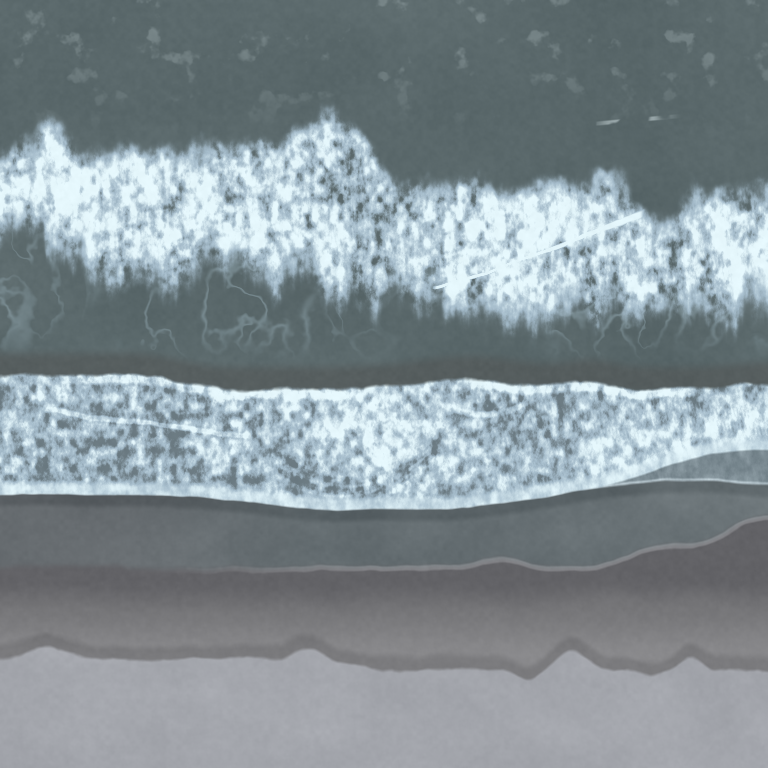
Reproduce this texture procedurally as a three.js fragment shader.

```glsl
// Aerial view of a shore: dark sea, two bands of breaking foam, wet and dry sand.
varying vec2 vUv;

float hash(vec2 p) {
  return fract(sin(dot(p, vec2(127.1, 311.7))) * 43758.5453);
}

float noise(vec2 p) {
  vec2 i = floor(p), f = fract(p);
  f = f * f * (3.0 - 2.0 * f);
  return mix(mix(hash(i), hash(i + vec2(1, 0)), f.x),
             mix(hash(i + vec2(0, 1)), hash(i + vec2(1, 1)), f.x), f.y);
}

float fbm(vec2 p) {
  float sum = 0.0, amp = 0.5;
  for (int i = 0; i < 4; i++) {
    sum += amp * noise(p);
    p = mat2(1.6, 1.2, -1.2, 1.6) * p + 7.3;
    amp *= 0.5;
  }
  return sum / 0.9375;
}

// Noise centred on zero
float wobble(vec2 p) { return fbm(p) - 0.5; }

float bump(float x, float center, float width, float height) {
  float t = (x - center) / width;
  return height * exp(-t * t);
}

float stroke(float d, float width) { return 1.0 - smoothstep(width * 0.3, width, abs(d)); }

float below(float y, float edge, float soft) { return 1.0 - smoothstep(edge - soft, edge + soft, y); }

float span(float x, float a, float b, float soft) {
  return smoothstep(a - soft, a + soft, x) * below(x, b, soft);
}

// Outlines across the shore, as heights over x
float outerTop(float x) {
  return 0.805 + bump(x, 0.06, 0.05, 0.03) + bump(x, 0.42, 0.07, 0.05) - 0.05 * smoothstep(0.46, 0.53, x)
    + bump(x, 0.62, 0.03, 0.022) + bump(x, 0.74, 0.05, 0.015) - bump(x, 0.86, 0.03, 0.04);
}

float outerBottom(float x) {
  return 0.7 - 0.055 * smoothstep(0.09, 0.15, x) + bump(x, 0.275, 0.02, 0.035)
    - 0.02 * smoothstep(0.3, 0.5, x) - 0.03 * smoothstep(0.58, 0.63, x) + 0.02 * smoothstep(0.94, 1.0, x);
}

float innerTop(float x) {
  return 0.511 - 0.018 * smoothstep(0.17, 0.3, x) + bump(x, 0.61, 0.09, 0.014)
    + bump(x, 0.77, 0.04, 0.009) + 0.006 * smoothstep(0.9, 1.0, x);
}

float innerBottom(float x) {
  return 0.356 - 0.02 * smoothstep(0.2, 0.44, x) + 0.038 * smoothstep(0.55, 0.88, x)
    - 0.005 * smoothstep(0.9, 1.0, x);
}

float swashEdge(float x) {
  return 0.26 + bump(x, 0.65, 0.04, 0.013) + 0.026 * smoothstep(0.76, 0.86, x)
    + 0.04 * smoothstep(0.9, 1.0, x);
}

float dryEdge(float x) {
  return 0.143 - 0.015 * smoothstep(0.3, 0.55, x) + bump(x, 0.06, 0.03, 0.012)
    + bump(x, 0.405, 0.03, 0.02) + bump(x, 0.745, 0.025, 0.022) - bump(x, 0.69, 0.02, 0.014)
    + bump(x, 0.9, 0.022, 0.02) - bump(x, 0.85, 0.03, 0.01);
}

// Dark water to pale blue to white by foam amount
vec3 foamColor(vec3 water, float amount) {
  vec3 pale = mix(water, vec3(0.64, 0.73, 0.79), smoothstep(0.0, 0.5, amount));
  return mix(pale, vec3(0.90, 0.97, 0.99), smoothstep(0.4, 1.0, amount));
}

vec3 sea(vec2 p, float grain) {
  float x = p.x, y = p.y;
  vec3 water = vec3(0.355, 0.41, 0.42) + 0.06 * wobble(p * vec2(5, 8));
  water += 0.10 * smoothstep(0.64, 0.8, fbm(p * 40.0)) * smoothstep(0.8, 0.95, y);
  water += 0.25 * stroke(y - 0.843 - 0.09 * (x - 0.82), 0.004) * span(x, 0.78, 0.87, 0.02)
    * smoothstep(0.4, 0.6, noise(p * 60.0));

  // Torn lace trailing behind the outer breaker
  vec2 warped = p * vec2(34, 22) + 2.0 * wobble(p * 22.0);
  float vein = 1.0 - abs(2.0 * noise(warped) - 1.0);
  float lace = smoothstep(0.78, 1.0, vein) * span(y, 0.555, 0.69, 0.035) * smoothstep(0.3, 0.6, fbm(p * 9.0 + 3.0));
  water = mix(water, vec3(0.53, 0.61, 0.64), 0.6 * lace);

  // Outer breaker with ragged, streaked edges
  float streak = wobble(p * vec2(75, 16));
  float top = outerTop(x) + 0.07 * wobble(vec2(x * 28.0, y * 14.0));
  float bottom = outerBottom(x) + 0.10 * wobble(vec2(x * 45.0, y * 6.0));
  float mask = below(y, top - 0.012, 0.025) * smoothstep(bottom - 0.04, bottom + 0.045, y);
  float foam = mask * (0.73 + 1.5 * grain + 1.1 * streak + 0.9 * wobble(p * 8.0));
  float crestY = 0.626 + 0.098 * pow(clamp((x - 0.566) / 0.274, 0.0, 1.0), 1.15) + 0.006 * wobble(p * 30.0);
  float crest = stroke(y - crestY, mix(0.004, 0.009, smoothstep(0.7, 0.84, x))) * span(x, 0.565, 0.838, 0.006);
  foam -= 0.2 * stroke(y - crestY + 0.016, 0.016) * span(x, 0.6, 0.83, 0.02);
  vec3 color = foamColor(water, max(foam, crest * 0.95));
  return mix(color, vec3(0.33, 0.35, 0.35), 0.7 * stroke(y - innerTop(x) - 0.012, 0.026));
}

vec3 innerFoam(vec2 p, float grain, float edge) {
  float x = p.x, y = p.y, top = innerTop(x) + 0.012 * wobble(p * 30.0);
  float light = bump(x, 0.48, 0.13, 0.17) + bump(x, 0.92, 0.16, 0.24) * smoothstep(0.51, 0.45, y);
  float foam = 0.43 + light + 1.6 * grain + 0.6 * wobble(p * vec2(18, 12));
  foam += 0.5 * stroke(y - top + 0.006, 0.009) * smoothstep(0.3, 0.55, noise(vec2(x * 14.0, 2.0)) + 0.15);
  foam += 0.4 * stroke(y - 0.473 + 0.13 * x - 0.01 * wobble(p * 25.0), 0.005) * span(x, 0.06, 0.32, 0.02);
  foam += 0.3 * stroke(y - 0.46 - 5.0 * (x - 0.63) * (x - 0.63), 0.006) * span(x, 0.59, 0.68, 0.01);
  // Curved hollows near the front, then the bright leading lip
  for (int i = 0; i < 3; i++) {
    float k = float(i), dx = x - 0.44 - 0.008 * k;
    foam -= 0.25 * stroke(y - 0.347 - 0.013 * k - 4.0 * dx * dx, 0.007) * span(x, 0.36, 0.56, 0.03);
  }
  foam = mix(foam, 0.78 + 0.4 * grain, 0.85 * stroke(y - edge - 0.005, 0.016));
  return foamColor(vec3(0.42, 0.48, 0.51), foam);
}

vec3 beach(vec2 p) {
  float x = p.x, y = p.y;
  vec3 color = mix(vec3(0.54, 0.54, 0.55), vec3(0.46, 0.46, 0.47), smoothstep(0.14, 0.215, y));
  color = mix(color, vec3(0.385, 0.385, 0.40), smoothstep(0.20, 0.245, y + 0.02 * wobble(p * 9.0)));
  float dry = dryEdge(x) + 0.014 * wobble(p * 24.0);
  color -= 0.06 * stroke(y - dry - 0.006, 0.018);
  vec3 sand = vec3(0.64, 0.65, 0.675) + 0.05 * wobble(p * vec2(14, 20));
  color = mix(color, sand, below(y, dry, 0.003));
  // Thin film of water with a pale rim
  float rim = swashEdge(x) + 0.012 * wobble(p * 16.0);
  vec3 film = vec3(0.41, 0.445, 0.46) + 0.10 * wobble(p * vec2(9, 14));
  color = mix(color, film, smoothstep(rim - 0.004, rim + 0.008, y) * mix(0.6, 1.0, smoothstep(0.1, 0.45, x)));
  return color + 0.12 * stroke(y - rim, 0.005) * smoothstep(0.15, 0.5, x);
}

void main() {
  vec2 p = vUv;
  float grain = wobble(p * vec2(115, 85));
  float front = innerBottom(p.x) + 0.006 * wobble(p * 18.0);
  float foamFront = front + 0.045 * smoothstep(0.76, 1.0, p.x);
  vec3 color = beach(p) - 0.06 * stroke(p.y - front + 0.006, 0.014);
  vec3 swell = vec3(0.49, 0.55, 0.58) + 0.2 * grain + 0.2 * stroke(p.y - front, 0.005);
  color = mix(color, swell, smoothstep(front - 0.002, front + 0.002, p.y));
  color = mix(color, innerFoam(p, grain, foamFront), smoothstep(foamFront - 0.002, foamFront + 0.002, p.y));
  float seaLine = innerTop(p.x) + 0.012 * wobble(p * 30.0);
  color = mix(color, sea(p, grain), smoothstep(seaLine - 0.003, seaLine + 0.003, p.y));
  color += 0.035 * wobble(p * 150.0);
  gl_FragColor = vec4(clamp(color, 0.0, 1.0), 1.0);
}
```
